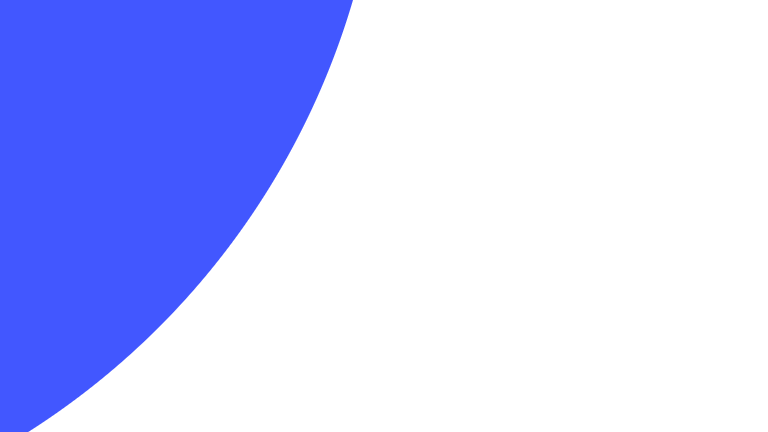
Give the GLSL for this background, as a Shadertoy shader.

```glsl
// Draws a large flat blue disc reaching in from the upper left over white.
#define DISC_COLOR vec3(0.26, 0.34, 1.0)
#define PAPER_COLOR vec3(1.0)
#define DISC_CENTER vec2(-0.5, 1.5) // fraction of canvas width and height
#define DISC_RADIUS 1.0             // in canvas widths

float discDistance(vec2 point, vec2 center, float radius) {
    return length(point - center) - radius;
}

void mainImage(out vec4 fragColor, in vec2 fragCoord) {
    // Square units: the canvas is one unit wide
    vec2 point = fragCoord / iResolution.x;
    vec2 center = DISC_CENTER * vec2(1.0, iResolution.y / iResolution.x);

    // Disc with an edge one pixel soft
    float edge = discDistance(point, center, DISC_RADIUS);
    float coverage = clamp(0.5 - edge * iResolution.x, 0.0, 1.0);

    fragColor = vec4(mix(PAPER_COLOR, DISC_COLOR, coverage), 1.0);
}
```
